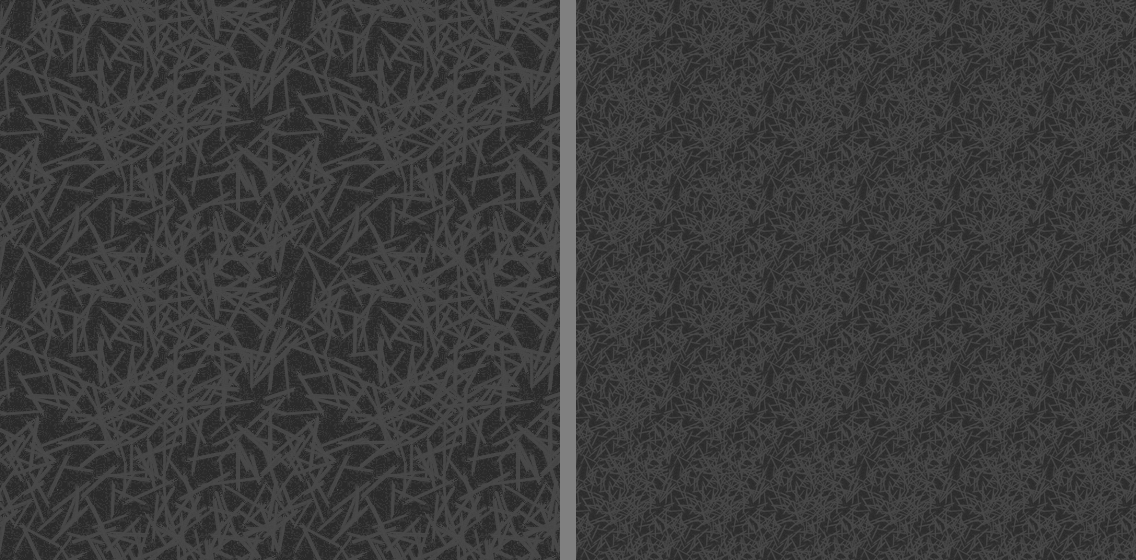
Left, the tile; right, the same tile 3 across and 3 down.
This texture is drawn by a Shadertoy shader. Its source:

```glsl
// Tangled grey brush strokes scattered over dark, speckled grain; repeats 2 by 2.

const float REPEATS = 2.0;      // tiles across and down
const float CELLS = 8.0;        // stroke cells per tile
const int STROKES = 7;          // most strokes in one cell
const float GRAIN = 256.0;      // grain points per tile
const vec3 DARK = vec3(0.165);
const vec3 MID = vec3(0.22);
const vec3 LIGHT = vec3(0.29);
const vec3 SPECK = vec3(0.36);

float hash(vec2 p) {
    return fract(sin(dot(p, vec2(127.1, 311.7))) * 43758.5);
}

// Value noise that wraps after "size" lattice points
float tileNoise(vec2 p, float size, float seed) {
    vec2 i = floor(p);
    vec2 f = p - i;
    f = f * f * (3.0 - 2.0 * f);
    vec2 a = mod(i, size) + seed;
    vec2 b = mod(i + 1.0, size) + seed;
    return mix(mix(hash(a), hash(vec2(b.x, a.y)), f.x),
               mix(hash(vec2(a.x, b.y)), hash(b), f.x), f.y);
}

// Bristly stroke: x is its coverage, y the soft dust around it
vec2 stroke(vec2 p, float angle, float halfLen, float halfWidth, float seed, float blur) {
    vec2 dir = vec2(cos(angle), sin(angle));
    float along = abs(dot(p, dir));
    float across = dot(p, vec2(-dir.y, dir.x));

    // Each bristle stops at its own length, which frays the ends
    float bristle = floor(across / halfWidth * 2.5);
    float reach = halfLen * (0.78 + 0.22 * hash(vec2(bristle, seed)));
    float body = 1.0 - smoothstep(-blur, blur, abs(across) - halfWidth);
    float ends = 1.0 - smoothstep(-blur, blur, along - reach);
    float ink = 0.82 + 0.18 * hash(vec2(seed, bristle + 9.0));

    float gap = length(vec2(max(along - halfLen, 0.0), across));
    return vec2(body * ends * ink, exp(-gap * 9.0));
}

// Strongest coverage and dust of all strokes near a point, in cell units
vec2 strokeField(vec2 p, float blur) {
    vec2 home = floor(p);
    vec2 field = vec2(0.0);
    for (int y = -1; y <= 1; y++) {
        for (int x = -1; x <= 1; x++) {
            vec2 cell = home + vec2(x, y);
            vec2 id = mod(cell, CELLS);
            float density = 0.3 + 0.75 * tileNoise(id * 0.5, CELLS * 0.5, 31.0);
            for (int k = 0; k < STROKES; k++) {
                vec2 key = id + float(k) * vec2(17.3, 9.7);
                if (hash(key + 2.1) > density) continue;
                vec2 center = cell + vec2(hash(key + 3.7), hash(key + 5.3));
                float angle = 3.14159 * hash(key + 7.9);
                float halfLen = mix(0.4, 0.95, hash(key + 11.3));
                float halfWidth = mix(0.035, 0.062, hash(key + 13.1));
                float seed = 50.0 * hash(key + 19.9);
                field = max(field, stroke(p - center, angle, halfLen, halfWidth, seed, blur));
            }
        }
    }
    return field;
}

// Dark ground with fine grain, paler where dust gathers
vec3 ground(vec2 p, float dust) {
    vec2 g = p * GRAIN - 0.5;
    float grain = tileNoise(g, GRAIN, 3.0);
    float fleck = tileNoise(g, GRAIN, 71.0);
    float level = grain + 0.45 * (dust - 0.55);
    vec3 color = mix(DARK, MID, smoothstep(0.25, 0.75, level));
    color = mix(color, LIGHT, 0.7 * smoothstep(0.85, 1.1, level));
    return mix(color, SPECK, smoothstep(0.955, 1.0, fleck));
}

void mainImage(out vec4 fragColor, in vec2 fragCoord) {
    vec2 p = fract(fragCoord / iResolution.xy * REPEATS);
    float blur = 0.6 * REPEATS * CELLS / iResolution.y;
    vec2 field = strokeField(p * CELLS, blur);

    // Strokes worn by a slight mottling
    float mottle = tileNoise(p * GRAIN - 0.5, GRAIN, 113.0);
    vec3 paint = LIGHT * (0.96 + 0.06 * mottle);
    fragColor = vec4(mix(ground(p, field.y), paint, field.x), 1.0);
}
```
